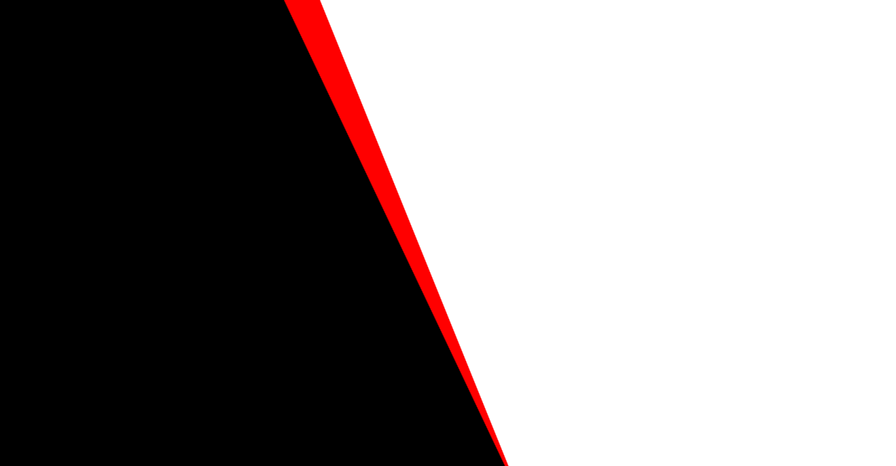
A WebGL 2 fragment shader for this background:

```glsl
#version 300 es
precision highp float;
// A black field and a white field split by a slanted, tapering red wedge.

uniform vec2 u_resolution;
out vec4 fragColor;

// Coverage to the right of a straight edge, given its x at bottom and top.
float rightOf(vec2 uv, float bottomX, float topX) {
    float side = uv.x - mix(bottomX, topX, uv.y);
    return clamp(side / fwidth(side) + 0.5, 0.0, 1.0);
}

void main() {
    vec2 uv = gl_FragCoord.xy / u_resolution;

    const vec3 black = vec3(0.0);
    const vec3 red = vec3(1.0, 0.0, 0.0);
    const vec3 white = vec3(1.0);

    // The two edges nearly meet at the bottom and spread toward the top.
    vec3 color = mix(black, red, rightOf(uv, 0.5636, 0.3169));
    color = mix(color, white, rightOf(uv, 0.5675, 0.3571));

    fragColor = vec4(color, 1.0);
}
```
